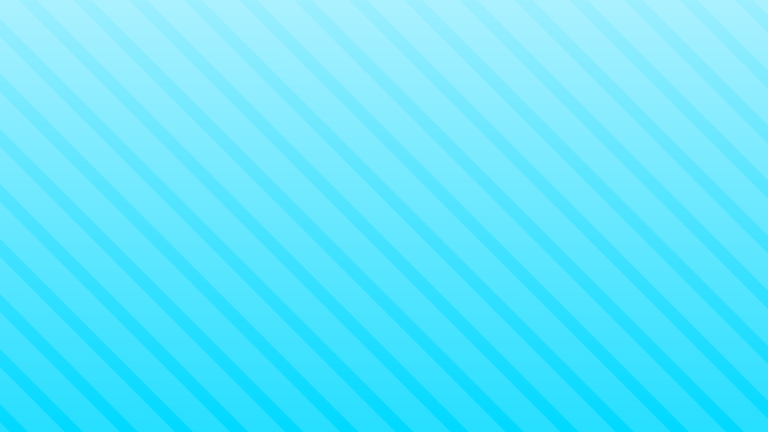
Write a Shadertoy shader that draws this pattern.

```glsl
const vec3 BASE_BOTTOM = vec3(0.0, 0.85, 1.0);
const vec3 BASE_TOP = vec3(0.61, 0.936, 1.0);
const float PERIOD = 0.1275;     // horizontal spacing, in canvas heights
const float DARK_SHARE = 0.33;   // part of each period left uncovered
const float STRIPE_START = 0.0428;
const float VEIL_OPACITY = 0.15;

// Antialiased mask: 1 inside the dark stripe, 0 in the wide light band
float stripeMask(float position, float period, float share, float blur) {
    float phase = fract(position / period - 0.5 * share + 0.5) - 0.5;
    float edge = (abs(phase) - 0.5 * share) * period;
    return 1.0 - smoothstep(-blur, blur, edge);
}

// White veil laid over a colour
vec3 veil(vec3 color, float opacity) {
    return mix(color, vec3(1.0), opacity);
}

void mainImage(out vec4 fragColor, in vec2 fragCoord) {
    vec2 p = fragCoord / iResolution.y;

    // Vertical sky gradient
    vec3 color = mix(BASE_BOTTOM, BASE_TOP, p.y);

    // Diagonal stripes falling to the right at 45 degrees
    float diagonal = p.x + p.y - 1.0 - STRIPE_START;
    float dark = stripeMask(diagonal, PERIOD, DARK_SHARE, 1.0 / iResolution.y);
    color = veil(color, VEIL_OPACITY * (1.0 - dark));

    fragColor = vec4(color, 1.0);
}
```
